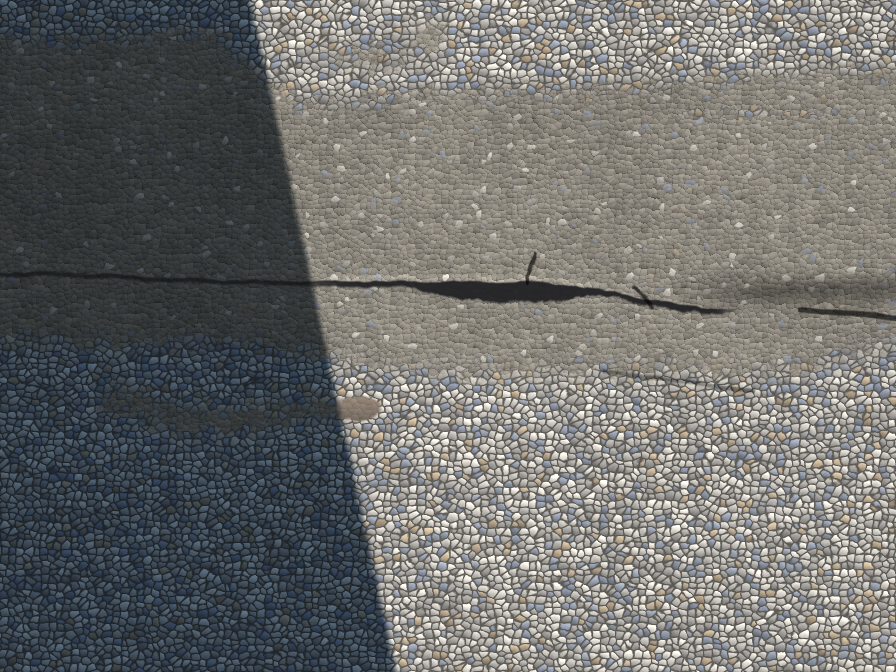
Reproduce this texture procedurally as a WebGL 2 fragment shader.

```glsl
#version 300 es
precision highp float;
// Sunlit gravel crossed by a worn tar band with a horizontal crack, and a
// slanted shadow on the left. Cellular noise makes the stones and tar grain,
// layered sines bend the borders, and distance functions place the cracks.
uniform vec2 u_resolution;
out vec4 fragColor;

struct Cell { vec2 offset; float gap; float id; };

vec2 hash2(vec2 p) {
  p = vec2(dot(p, vec2(127.1, 311.7)), dot(p, vec2(269.5, 183.3)));
  return fract(sin(p) * 43758.55);
}

// Nearest site, gap to the second nearest, and a random id per cell.
Cell cellular(vec2 q) {
  vec2 base = floor(q);
  float first = 9.0, second = 9.0;
  Cell c = Cell(vec2(0.0), 0.0, 0.0);
  for (int j = -1; j <= 1; j++)
    for (int i = -1; i <= 1; i++) {
      vec2 g = base + vec2(i, j);
      vec2 off = q - g - 0.1 - 0.8 * hash2(g);
      float d = length(off);
      if (d < first) {
        second = first;
        first = d;
        c.offset = off;
        c.id = hash2(g + 37.0).x;
      } else second = min(second, d);
    }
  c.gap = second - first;
  return c;
}

float waves(vec2 p) {
  float sum = 0.0, amp = 0.5;
  for (int i = 0; i < 5; i++) {
    sum += amp * sin(p.x + 1.7 * sin(p.y * 0.8 + float(i))) * cos(p.y * 0.9 + 0.6 * p.x);
    p = mat2(1.6, 1.2, -1.2, 1.6) * p + 2.3;
    amp *= 0.55;
  }
  return sum;
}

float segment(vec2 p, vec2 a, vec2 b) {
  vec2 ab = b - a;
  return length(p - a - ab * clamp(dot(p - a, ab) / dot(ab, ab), 0.0, 1.0));
}

float ellipse(vec2 p, vec2 center, vec2 radius) {
  return (length((p - center) / radius) - 1.0) * min(radius.x, radius.y);
}

float span(float x, float a, float b, float soft) {
  return smoothstep(a - soft, a + soft, x) * (1.0 - smoothstep(b - soft, b + soft, x));
}

// Signed depth inside the tar: positive where it covers the stones.
float tarDepth(vec2 p) {
  float top = mix(0.945, 0.85 + 0.055 * (p.x - 0.45), smoothstep(0.3, 0.46, p.x));
  float bottom = 0.49 - 0.04 * smoothstep(0.3, 0.7, p.x) + 0.025 * smoothstep(1.1, 1.33, p.x);
  float depth = min(top - p.y, p.y - bottom);
  float streak = span(p.y, 0.818, 0.842, 0.012) * smoothstep(0.85, 1.1, p.x);
  depth -= 0.055 * streak;
  float tongue = min(segment(p, vec2(0.17, 0.405), vec2(0.30, 0.373)) - 0.017,
                     segment(p, vec2(0.30, 0.373), vec2(0.50, 0.395)) - 0.008);
  float spots = min(ellipse(p, vec2(0.555, 0.915), vec2(0.034, 0.010)),
                    ellipse(p, vec2(0.635, 0.945), vec2(0.016, 0.014)));
  return max(depth, -min(tongue, spots));
}

vec3 gravel(Cell c, float light) {
  vec3 stone = mix(vec3(0.63, 0.62, 0.61), vec3(0.95, 0.93, 0.89), c.id);
  float kind = fract(c.id * 17.3);
  stone = mix(stone, vec3(0.52, 0.57, 0.66), 0.75 * step(0.86, kind));
  stone = mix(stone, vec3(0.72, 0.61, 0.46), 0.6 * step(kind, 0.06));
  return mix(vec3(0.36, 0.35, 0.33), stone * (0.96 + 0.42 * light), smoothstep(0.02, 0.34, c.gap));
}

void main() {
  vec2 p = gl_FragCoord.xy / u_resolution.y;
  p.x *= 1.3333 * u_resolution.y / u_resolution.x;
  float px = 1.0 / u_resolution.y;
  float broad = waves(p * vec2(9.0, 14.0));
  float rough = waves(p * 75.0);

  // Stones and tar grain, lit from above.
  Cell stone = cellular(p * vec2(84.0, 98.0) + 0.3 * rough);
  Cell grain = cellular(p * vec2(105.0, 135.0) + 0.4 * rough + 50.0);
  vec2 sun = vec2(0.35, 0.9);
  vec3 stones = gravel(stone, dot(stone.offset, sun)) * (1.0 + 0.05 * broad);
  float relief = 0.30 * dot(grain.offset, sun) + 0.16 * (grain.id - 0.5)
               - 0.14 * (1.0 - smoothstep(0.0, 0.2, grain.gap));
  vec3 tar = vec3(0.54, 0.52, 0.48) * (1.02 + relief + 0.07 * broad + 0.06 * rough);
  float depth = tarDepth(p) + 0.010 * broad + 0.004 * rough;
  float cover = smoothstep(-0.018, 0.018, depth + 0.035 * (stone.id - 0.5));
  float embedded = step(0.91, fract(stone.id * 29.7)) * smoothstep(0.1, 0.35, stone.gap);
  vec3 color = mix(stones, tar, cover * (1.0 - 0.6 * embedded) * 0.94);

  // Soft hollow along the right end of the band.
  float hollow = exp(-pow((p.y - 0.568 - 0.01 * broad) / 0.019, 2.0)) * smoothstep(0.98, 1.15, p.x);
  color *= 1.0 - 0.34 * hollow;

  // Main crack with the ragged shade under its lip.
  float line = 0.592 - 0.014 * smoothstep(0.0, 0.5, p.x) - 0.04 * smoothstep(0.78, 1.08, p.x)
             + 0.004 * waves(vec2(p.x * 38.0, 2.0));
  float below = line - p.y;
  float shade = 0.003 + 0.002 * span(p.x, 0.46, 1.08, 0.02)
              + 0.021 * smoothstep(0.59, 0.72, p.x) * (1.0 - smoothstep(0.79, 0.90, p.x));
  shade += 0.005 * rough * smoothstep(0.55, 0.7, p.x);
  float crack = smoothstep(-0.003 - px, -0.001, below) * (1.0 - smoothstep(shade - 0.002, shade + 0.002 + px, below));
  crack *= mix(0.6, 0.94, smoothstep(0.43, 0.52, p.x)) * (1.0 - smoothstep(1.06, 1.11, p.x));
  float lip = span(below, -0.012, -0.004, 0.003) * span(p.x, 0.48, 0.89, 0.03);
  color *= 1.0 + 0.16 * lip;
  color = mix(color, vec3(0.13, 0.13, 0.14), crack);

  // Fine side cracks.
  vec2 bent = p + 0.006 * vec2(rough, broad);
  float fine = min(segment(bent, vec2(0.785, 0.580), vec2(0.795, 0.625)),
                   segment(bent, vec2(0.945, 0.575), vec2(0.970, 0.545)));
  fine = min(fine, segment(bent, vec2(1.19, 0.537), vec2(1.34, 0.526)) - 0.0015);
  float faint = segment(bent, vec2(0.90, 0.448), vec2(1.12, 0.418));
  color *= 1.0 - 0.62 * (1.0 - smoothstep(0.001, 0.003 + px, fine));
  color *= 1.0 - 0.35 * (1.0 - smoothstep(0.001, 0.004 + px, faint));

  // Smooth lump at the shadow border.
  float lump = ellipse(p + 0.003 * rough, vec2(0.532, 0.392), vec2(0.034, 0.018));
  vec3 lumpColor = vec3(0.53, 0.48, 0.43) * (1.0 + 7.0 * (p.y - 0.392) + 0.4 * relief);
  color = mix(color, lumpColor, 1.0 - smoothstep(-0.003, 0.003, lump));

  // Cool cast shadow with a straight slanted border.
  float border = 0.373 + 0.217 * (1.0 - p.y) + 0.002 * rough;
  float lit = smoothstep(-0.007, 0.007, p.x - border);
  vec3 cool = mix(vec3(0.33, 0.405, 0.49), vec3(0.37, 0.41, 0.45), cover);
  fragColor = vec4(clamp(color * mix(cool, vec3(1.0), lit), 0.0, 1.0), 1.0);
}
```
